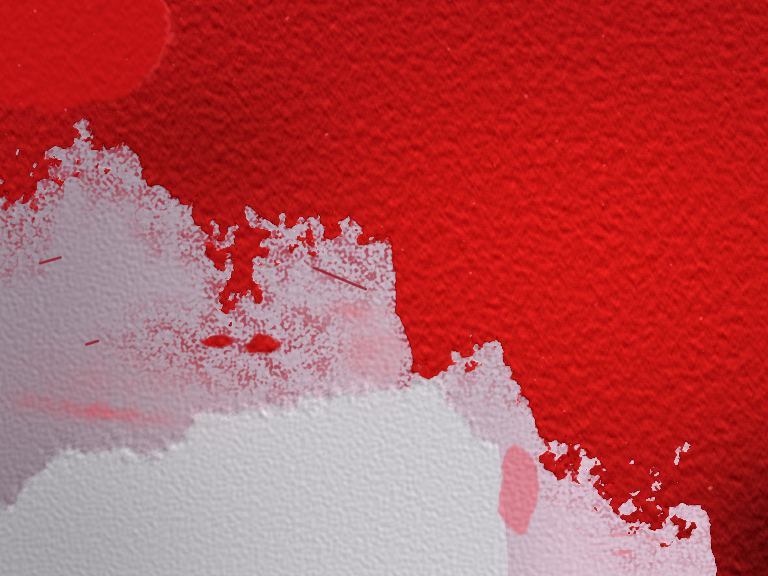
Give the GLSL for this texture, as a Shadertoy shader.

```glsl
// Glossy red paint peeling away from a pale, pink-stained plaster wall.

vec2 hash2(vec2 cell) {
    vec2 k = vec2(dot(cell, vec2(127.1, 311.7)), dot(cell, vec2(269.5, 183.3)));
    return 2.0 * fract(sin(k) * 43758.5) - 1.0;
}

float gradNoise(vec2 p) {
    vec2 i = floor(p), f = fract(p);
    vec2 u = f * f * f * (f * (f * 6.0 - 15.0) + 10.0);
    float a = dot(hash2(i), f);
    float b = dot(hash2(i + vec2(1, 0)), f - vec2(1, 0));
    float c = dot(hash2(i + vec2(0, 1)), f - vec2(0, 1));
    float d = dot(hash2(i + 1.0), f - 1.0);
    return mix(mix(a, b, u.x), mix(c, d, u.x), u.y);
}

float fbm(vec2 p) {
    float sum = 0.0, amp = 1.0;
    for (int i = 0; i < 4; i++) {
        sum += amp * gradNoise(p);
        p = mat2(1.6, 1.2, -1.2, 1.6) * p + 7.3;
        amp *= 0.58;
    }
    return sum;
}

// Soft elliptical spot, 1 at its centre
float spot(vec2 p, vec2 centre, vec2 radius) {
    vec2 q = (p - centre) / radius;
    return exp(-dot(q, q));
}

float segment(vec2 p, vec2 a, vec2 b) {
    vec2 ab = b - a;
    return length(p - a - ab * clamp(dot(p - a, ab) / dot(ab, ab), 0.0, 1.0));
}

float step2(float a, float b, float x) { return smoothstep(a, b, x); }

// Height of the lower rim of the paint, stepping down to the right
float paintRim(float x) {
    return 0.64 + 0.10 * step2(0.06, 0.12, x) - 0.06 * step2(0.21, 0.27, x)
        - 0.08 * step2(0.28, 0.38, x) - 0.02 * step2(0.48, 0.66, x)
        - 0.225 * step2(0.665, 0.72, x) + 0.035 * step2(0.76, 0.80, x)
        - 0.08 * step2(0.86, 0.92, x) - 0.11 * step2(0.91, 0.95, x)
        - 0.10 * step2(0.98, 1.10, x) - 0.30 * step2(1.23, 1.26, x);
}

// Positive on paint, negative on bare wall; flaking zones are rougher
float paintField(vec2 p) {
    float drip = spot(p, vec2(0.41, 0.49), vec2(0.055, 0.10));
    float rough = 0.045 + 0.24 * spot(p, vec2(0.06, 0.74), vec2(0.12, 0.07))
        + 0.13 * drip + 0.13 * spot(p, vec2(0.48, 0.61), vec2(0.16, 0.05))
        + 0.24 * spot(p, vec2(1.13, 0.20), vec2(0.14, 0.14))
        + 0.10 * spot(p, vec2(0.90, 0.40), vec2(0.10, 0.06));
    float n = fbm(p * 24.0);
    float field = p.y - paintRim(p.x + 0.02 * gradNoise(p * 14.0)) + 0.13 * drip + rough * n;
    float island = 0.021 - length((p - vec2(0.455, 0.402)) * vec2(0.8, 1.3));
    island = max(island, 0.016 - length((p - vec2(0.375, 0.408)) * vec2(0.7, 1.7)));
    return max(field, island + 0.014 * n);
}

vec3 wallColor(vec2 p, float field) {
    float wobble = 0.035 * fbm(p * 13.0);
    float whiteTop = 0.13 + 0.09 * step2(0.0, 0.11, p.x) + 0.06 * step2(0.28, 0.38, p.x)
        + 0.05 * step2(0.38, 0.68, p.x) - 0.10 * step2(0.74, 0.87, p.x) - 0.35 * step2(0.86, 0.90, p.x);
    float white = smoothstep(-0.008, 0.012, whiteTop - p.y + wobble);
    vec3 primer = mix(vec3(0.66, 0.59, 0.64), vec3(0.77, 0.69, 0.74), step2(0.1, 0.8, p.x + 0.3 - p.y * 0.5));
    vec3 col = mix(primer, vec3(0.80, 0.79, 0.81), white);
    col += vec3(0.07, 0.045, 0.055) * step2(0.85, 1.0, p.x);

    // Pink smears left on the primer
    float stain = 0.55 * spot(p, vec2(0.17, 0.285 - 0.15 * (p.x - 0.17)), vec2(0.11, 0.015))
        + 0.35 * spot(p, vec2(0.66, 0.39), vec2(0.06, 0.05))
        + 0.35 * spot(p, vec2(0.61, 0.46), vec2(0.06, 0.015))
        + 0.15 * spot(p, vec2(0.20, 0.33), vec2(0.20, 0.07));
    stain *= 0.8 + fbm(p * 22.0);
    float patchEdge = 1.0 - length((p - vec2(0.90, 0.145)) / vec2(0.034, 0.075)) + 9.0 * wobble;
    stain += 0.55 * smoothstep(-0.05, 0.1, patchEdge);
    float dashes = smoothstep(0.1, 0.3, gradNoise(p * vec2(18, 120)));
    stain += 0.5 * dashes * spot(p, vec2(1.09, 0.06), vec2(0.05, 0.04));
    col = mix(col, vec3(0.90, 0.36, 0.42), clamp(stain, 0.0, 0.8));

    // Grains of red just below the rim, then raised crust around the white
    float dusting = step2(-0.16, -0.01, field) * (1.0 - white) * (1.0 - 0.6 * step2(0.7, 0.8, p.x));
    float grain = smoothstep(-0.1, 0.35, gradNoise(p * 150.0) + 0.55 * fbm(p * 28.0));
    col = mix(col, vec3(0.66, 0.16, 0.23), 0.75 * dusting * grain);
    float crust = exp(-pow((whiteTop - p.y + wobble) / 0.022, 2.0)) * step(p.x, 0.87);
    col += 0.17 * crust * (fbm(p * 45.0) - fbm(p * 45.0 + vec2(0.25, 0.3)));

    // Fine plaster relief and corner falloff
    col += 0.09 * (gradNoise(p * 110.0) - gradNoise(p * 110.0 + vec2(0.3, 0.4)));
    col *= 1.0 - 0.19 * spot(p, vec2(0.0), vec2(0.45, 0.28)) - 0.08 * spot(p, vec2(0.0, 0.45), vec2(0.25, 0.3));
    return col;
}

vec3 redColor(vec2 p, float field) {
    float glow = spot(p, vec2(1.0, 0.55), vec2(0.55, 0.38));
    vec3 col = mix(vec3(0.65, 0.065, 0.075), vec3(0.81, 0.09, 0.08), glow);
    col *= 1.0 - 0.45 * spot(p, vec2(1.36, 0.04), vec2(0.14, 0.17)) - 0.14 * spot(p, vec2(0.35, 0.75), vec2(0.2, 0.12));
    // Smooth thicker film in the upper left
    float film = 1.0 - length((p - vec2(0.09, 0.95)) / vec2(0.21, 0.14)) + 0.12 * fbm(p * 12.0);
    float inFilm = smoothstep(-0.03, 0.06, film);
    col = mix(col, vec3(0.77, 0.075, 0.085), 0.8 * inFilm);
    col += vec3(0.12, 0.08, 0.08) * exp(-pow(film / 0.025, 2.0)) * step2(0.2, 0.3, p.x);
    // Orange-peel relief and sparse glints
    vec2 q = mat2(0.87, -0.5, 0.5, 0.87) * p * vec2(62.0, 48.0);
    float relief = fbm(q) - fbm(q + vec2(0.22, 0.35));
    col += vec3(0.17, 0.06, 0.055) * relief * (1.0 - 0.6 * inFilm);
    float glint = smoothstep(0.47, 0.62, gradNoise(p * 75.0 + 31.0));
    col += vec3(0.30, 0.38, 0.40) * glint * (0.35 + 0.5 * exp(-8.0 * max(field, 0.0)));
    return col;
}

void mainImage(out vec4 fragColor, in vec2 fragCoord) {
    vec2 p = fragCoord / iResolution.y;
    float field = paintField(p);
    float lip = field - paintField(p + vec2(0.003, 0.004));
    float paint = smoothstep(-0.004, 0.004, field);
    vec3 wall = wallColor(p, field);
    // Thin scratches in the bare wall
    float scratch = min(segment(p, vec2(0.545, 0.535), vec2(0.635, 0.498)),
        min(segment(p, vec2(0.07, 0.543), vec2(0.105, 0.553)), segment(p, vec2(0.15, 0.402), vec2(0.17, 0.408))));
    wall = mix(wall, vec3(0.58, 0.10, 0.16), 0.85 * smoothstep(0.0035, 0.001, scratch));
    vec3 col = mix(wall, redColor(p, field), paint);
    // Light and shade on the torn rim
    float rim = exp(-pow(field / 0.009, 2.0));
    col += rim * clamp(lip * 7.0, -0.16, 0.13);
    fragColor = vec4(clamp(col, 0.0, 1.0), 1.0);
}
```
